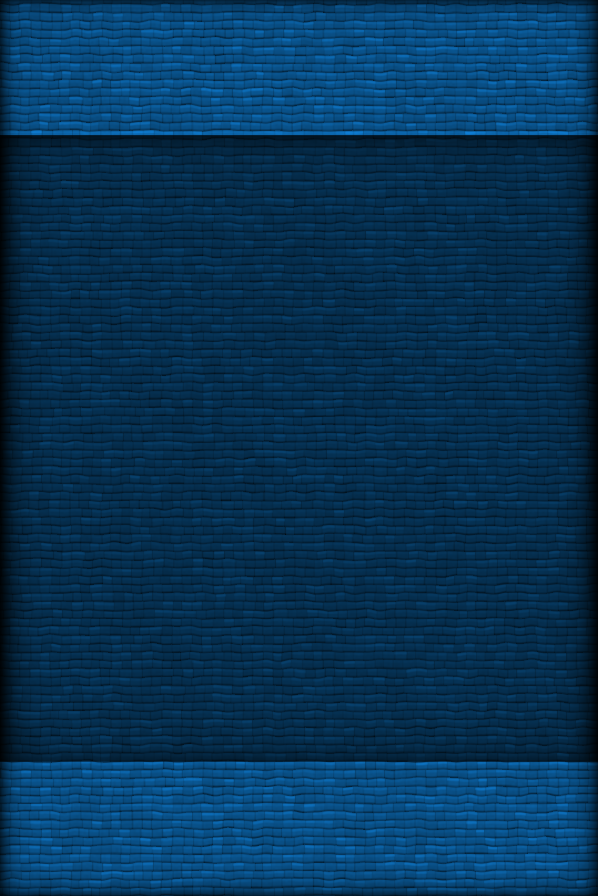
Write a WebGL 2 fragment shader that draws this texture.

```glsl
#version 300 es
precision highp float;
// Blue woven brick cloth: a dark recessed panel between two bright bands.
uniform vec2 u_resolution;
out vec4 fragColor;

float hash(vec2 p) {
  vec3 q = fract(vec3(p.xyx) * 0.1031);
  q += dot(q, q.yzx + 33.33);
  return fract((q.x + q.y) * q.z);
}

float noise(vec2 p) {
  vec2 i = floor(p), f = fract(p);
  f = f * f * (3.0 - 2.0 * f);
  return mix(mix(hash(i), hash(i + vec2(1, 0)), f.x),
             mix(hash(i + vec2(0, 1)), hash(i + vec2(1, 1)), f.x), f.y);
}

// Brightness of the weave, close to 1 on average
float weave(vec2 uv, vec2 pixel) {
  vec2 grid = vec2(59.0, 106.5);
  vec2 q = uv * grid;
  vec2 aa = pixel * grid;

  // Rows waver smoothly, so that their seams stay unbroken
  q.y += 0.30 * (noise(q * vec2(0.8, 0.5)) - 0.5);
  float row = floor(q.y);
  float y = fract(q.y);

  // Columns line up, with a small uneven shift in each row
  q.x += 0.30 * (hash(vec2(row, 7.0)) - 0.5);
  q.x += 0.50 * (noise(vec2(q.x * 0.6, row * 5.3)) - 0.5);
  vec2 cell = vec2(floor(q.x), row);
  float x = fract(q.x);
  float tone = hash(cell + 19.0);

  // Soft body, faint upper lip, dark seam below and weak joints beside
  float shade = 0.99 + 0.10 * (y - 0.5) + 0.12 * (tone - 0.5);
  float lip = smoothstep(0.5, 0.75, y) * (1.0 - smoothstep(0.8, 1.0, y));
  shade += lip * (0.05 + 0.22 * tone * tone * tone);
  float seam = 1.0 - smoothstep(0.0, 0.16 + aa.y, min(y, (1.0 - y) * 2.0));
  float deep = hash(cell + 53.0);
  shade -= seam * (0.24 + 0.22 * deep * deep);
  float side = 1.0 - smoothstep(0.0, 0.05 + aa.x, min(x, 1.0 - x));
  shade -= side * (0.04 + 0.14 * hash(cell + 87.0));
  return shade + 0.05 * (noise(uv * vec2(240.0, 360.0)) - 0.5);
}

void main() {
  vec2 uv = gl_FragCoord.xy / u_resolution;
  vec2 pixel = 1.0 / u_resolution;
  float lower = 0.150, upper = 0.849;

  // Panel mask: 1 inside the recess, 0 on the bands
  float panel = smoothstep(lower - pixel.y * 0.5, lower + pixel.y * 0.5, uv.y)
              * (1.0 - smoothstep(upper - pixel.y * 0.5, upper + pixel.y * 0.5, uv.y));

  // Base light, with broad variation across the cloth
  float bandLight = 0.535 + 0.03 * (noise(uv * vec2(7.0, 10.0)) - 0.5);
  float panelLight = 0.315 + 0.015 * (noise(uv * 8.0 + 4.0) - 0.5);
  float light = mix(bandLight, panelLight, panel) * weave(uv, pixel);

  // Shadows cast into the recess by both bands
  float topShadow = exp(-max(upper - uv.y, 0.0) / 0.012);
  float bottomShadow = exp(-max(uv.y - lower, 0.0) / 0.014);
  light *= 1.0 - panel * (0.62 * topShadow + 0.36 * bottomShadow);

  // Lit rims where the bands meet the panel
  float rim = 1.0 - smoothstep(0.001, 0.004, abs(uv.y - upper - 0.002));
  float lowRim = 1.0 - smoothstep(0.001, 0.004, abs(uv.y - lower + 0.002));
  light += (1.0 - panel) * (0.12 * rim + 0.03 * lowRim);

  // Dark fade at the sides, deeper on the panel, and at both ends
  float sideDistance = min(uv.x, 1.0 - uv.x);
  float sideFade = exp(-pow(sideDistance / mix(0.016, 0.024, panel), 1.2));
  light *= 1.0 - mix(0.68, 0.92, panel) * sideFade;
  light *= 1.0 - 0.62 * exp(-(1.0 - uv.y) / 0.007);
  light *= 1.0 - 0.58 * exp(-uv.y / 0.008);

  vec3 blueDye = vec3(0.065, 0.59, 1.0);
  fragColor = vec4(clamp(blueDye * light, 0.0, 1.0), 1.0);
}
```
